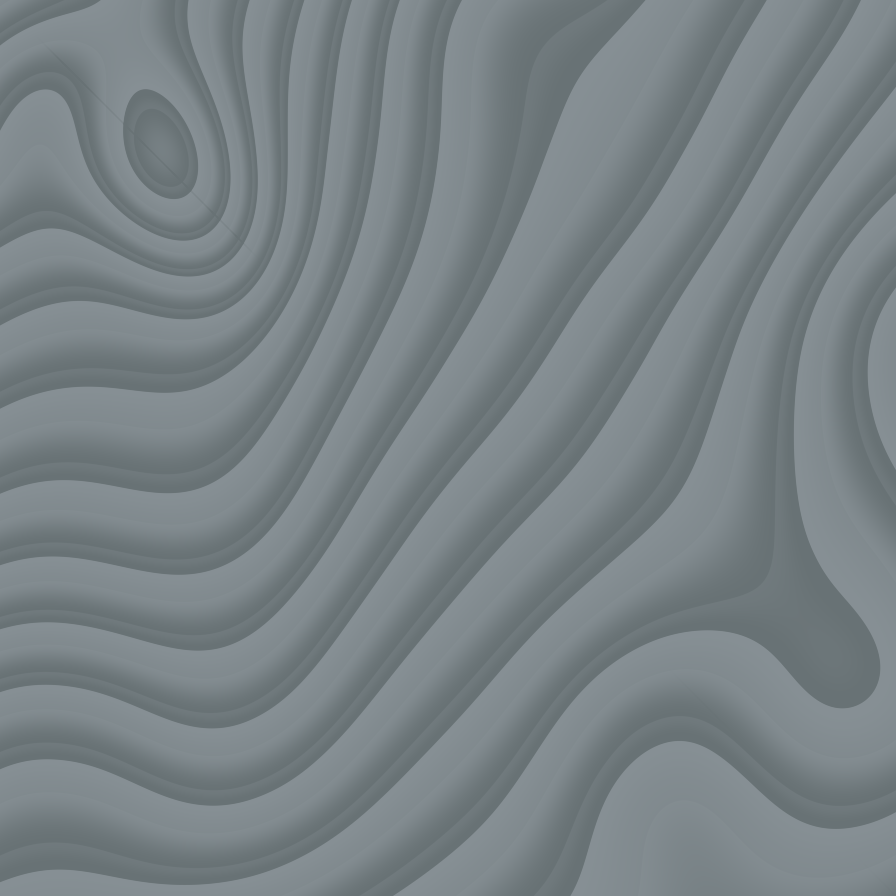
Write a three.js fragment shader that draws this background.

```glsl
// Slate-grey stacked contour layers flowing over a tilted, softly warped relief.

varying vec2 vUv;

const vec3 LIGHT = vec3(0.525, 0.561, 0.580);   // upper face of a layer
const vec3 DARK = vec3(0.408, 0.447, 0.458);    // shadowed foot of a layer
const vec2 TILT = vec2(7.0, 6.8);               // layers crossed per canvas unit
const float TWIST = 6.6;                        // turns the slope across the canvas
const float CENTRE_LEVEL = 6.8;
const float WARP_CELLS = 4.5;
const float WARP_HEIGHT = 0.4;
const float EDGE_WIDTH = 0.0014;                // edge softness in canvas units
const float FIRST_LEDGE = 0.36;                 // ledge positions inside a layer
const float SECOND_LEDGE = 0.80;
const float SEAM_WIDTH = 0.0013;
const float SEAM_STRENGTH = 0.28;

float hash(vec2 p) {
  return fract(sin(dot(p, vec2(127.1, 311.7))) * 43758.5453);
}

// Value noise with quintic interpolation
float noise(vec2 p) {
  vec2 cell = floor(p);
  vec2 f = fract(p);
  vec2 s = f * f * f * (f * (f * 6.0 - 15.0) + 10.0);
  float low = mix(hash(cell), hash(cell + vec2(1.0, 0.0)), s.x);
  float high = mix(hash(cell + vec2(0.0, 1.0)), hash(cell + vec2(1.0)), s.x);
  return mix(low, high, s.y);
}

// Smooth mound with separate radii across and along
float mound(vec2 offset, vec2 radii) {
  vec2 q = offset / radii;
  return exp(-dot(q, q));
}

// Relief measured in layers, rising towards the lower right
float relief(vec2 uv) {
  vec2 p = vec2(uv.x, 1.0 - uv.y);
  vec2 c = p - 0.5;
  float level = CENTRE_LEVEL + dot(TILT, c) - TWIST * c.x * c.y;

  // Closed oval hollow, leaning right, with a saddle beside it
  vec2 lean = mat2(0.86, 0.5, -0.5, 0.86) * (p - vec2(0.19, 0.185));
  level -= 2.6 * mound(lean, vec2(0.09, 0.15));
  level += mound(p - vec2(0.07, 0.10), vec2(0.10));

  // Long trough on the left, rising towards the lower corner
  level -= 1.5 * mound(p - vec2(0.25, 0.52), vec2(0.16, 0.42));
  level += 1.0 * mound(p - vec2(0.0, 0.85), vec2(0.22, 0.28));

  // Swells and dips along the top and right
  level += 1.3 * mound(p - vec2(0.52, 0.0), vec2(0.17, 0.20));
  level += 1.4 * mound(p - vec2(1.02, 0.37), vec2(0.18, 0.19));
  level -= 1.2 * mound(p - vec2(0.98, 0.77), vec2(0.18, 0.19));
  level += 0.8 * mound(p - vec2(0.74, 0.85), vec2(0.15, 0.22));

  return level + WARP_HEIGHT * (noise(p * WARP_CELLS + vec2(3.7, 8.2)) - 0.5);
}

// Shadow across one layer: long ramp, two small ledges, crisp final edge
float layerShadow(float t, float soft) {
  float first = smoothstep(FIRST_LEDGE - soft, FIRST_LEDGE, t);
  float second = smoothstep(SECOND_LEDGE - soft, SECOND_LEDGE, t);
  float shadow = 0.17 * smoothstep(0.0, FIRST_LEDGE, t) - 0.10 * first;
  shadow += 0.93 * smoothstep(FIRST_LEDGE - 0.06, SECOND_LEDGE, t);
  shadow -= 0.26 * second * (1.0 - smoothstep(SECOND_LEDGE, 0.95, t));
  return shadow * (1.0 - smoothstep(1.0 - soft, 1.0, t));
}

// Broken hairline along the falling diagonal
float seam(vec2 p) {
  float away = abs(p.x + p.y - 1.0) * 0.7071;
  float pieces = smoothstep(0.45, 0.7, noise(vec2(p.x * 9.0, 4.0)));
  return pieces * (1.0 - smoothstep(0.3 * SEAM_WIDTH, SEAM_WIDTH, away));
}

void main() {
  // Local slope keeps edge softness even where layers spread out
  float level = relief(vUv);
  vec2 d = vec2(EDGE_WIDTH, 0.0);
  vec2 rise = vec2(relief(vUv + d.xy), relief(vUv + d.yx)) - level;
  float soft = clamp(length(rise), 0.002, 0.1);

  float shadow = layerShadow(fract(level), soft);
  shadow += SEAM_STRENGTH * seam(vUv);
  gl_FragColor = vec4(mix(LIGHT, DARK, clamp(shadow, 0.0, 1.0)), 1.0);
}
```
